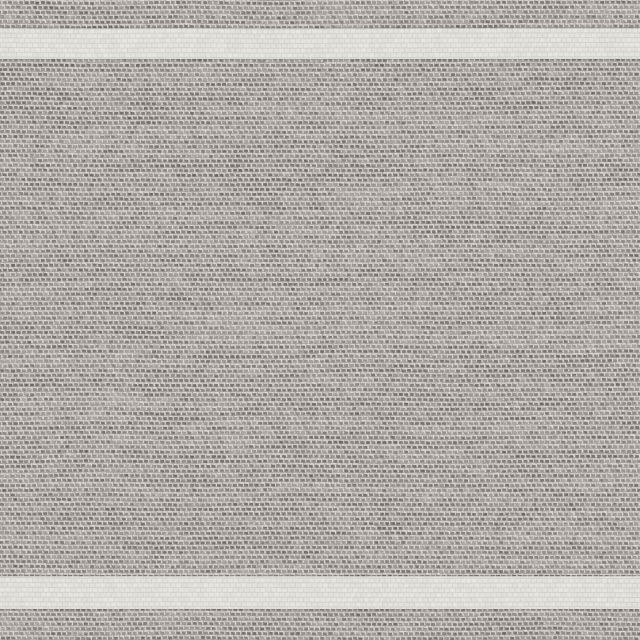
Write a three.js fragment shader that draws this texture.

```glsl
varying vec2 vUv;

const vec2 THREADS = vec2(118.0, 134.0);
const vec3 WEFT_DARK = vec3(0.445, 0.425, 0.405);
const vec3 WEFT_LIGHT = vec3(0.675, 0.656, 0.635);
const vec3 GROUND = vec3(0.690, 0.670, 0.648);
const vec3 WARP_LIGHT = vec3(0.835, 0.818, 0.795);
const vec3 STRIPE_LIGHT = vec3(0.895, 0.888, 0.866);
const vec3 STRIPE_GROOVE = vec3(0.830, 0.822, 0.798);

float hash(vec2 p) {
  vec3 q = fract(vec3(p.xyx) * 0.1031);
  q += dot(q, q.yzx + 33.33);
  return fract((q.x + q.y) * q.z);
}

float valueNoise(vec2 p) {
  vec2 cell = floor(p);
  vec2 f = fract(p);
  f = f * f * (3.0 - 2.0 * f);
  float low = mix(hash(cell), hash(cell + vec2(1.0, 0.0)), f.x);
  float high = mix(hash(cell + vec2(0.0, 1.0)), hash(cell + vec2(1.0)), f.x);
  return mix(low, high, f.y);
}

// Signed distance to a rounded box centred on the origin
float roundedBox(vec2 p, vec2 halfSize, float radius) {
  vec2 d = abs(p) - halfSize + radius;
  return length(max(d, 0.0)) + min(max(d.x, d.y), 0.0) - radius;
}

float segment(vec2 p, vec2 a, vec2 b) {
  vec2 along = b - a;
  float t = clamp(dot(p - a, along) / dot(along, along), 0.0, 1.0);
  return length(p - a - along * t);
}

float band(float y, float bottom, float top, float soft) {
  return smoothstep(bottom - soft, bottom + soft, y)
       * (1.0 - smoothstep(top - soft, top + soft, y));
}

// Weave coordinates with every second row shifted by half a thread
vec2 staggered(vec2 uv, vec2 threads) {
  vec2 p = uv * threads;
  p.x += 0.5 * mod(floor(p.y), 2.0);
  return p;
}

// Yarn shade: long streaks, separate picks and single stitches
float yarnShade(vec2 uv, vec2 stitch) {
  float broad = valueNoise(vec2(uv.x * 5.0, uv.y * 48.0) + 17.0);
  float pick = valueNoise(vec2(uv.x * 20.0 + 7.3 * stitch.y, stitch.y));
  float single = hash(stitch + 41.0);
  return 0.24 * broad + 0.34 * pick + 0.42 * single;
}

vec3 greyCloth(vec2 uv, vec2 threads) {
  vec2 p = staggered(uv, threads);
  vec2 stitch = floor(p);
  vec2 local = fract(p) - 0.5;
  vec2 jitter = vec2(hash(stitch + 3.0), hash(stitch + 57.0)) - 0.5;
  vec2 q = local + jitter * 0.10;

  // Grey weft float
  vec2 halfSize = vec2(0.35 + 0.08 * hash(stitch + 9.0), 0.32);
  float box = roundedBox(q + vec2(0.06, 0.08), halfSize, 0.24);
  float weft = 1.0 - smoothstep(-0.20, 0.18, box);
  float shade = smoothstep(0.05, 0.95, yarnShade(uv, stitch));
  vec3 color = mix(GROUND, mix(WEFT_DARK, WEFT_LIGHT, shade), weft);

  // Pale warp hooking over the top and down one side
  vec2 corner = vec2(0.36, 0.34);
  float over = segment(q, vec2(-0.24, 0.38), corner);
  float side = segment(q, corner, vec2(0.42, -0.20)) + 0.04;
  float hook = 1.0 - smoothstep(0.06, 0.27, min(over, side));
  float strength = 0.70 + 0.30 * hash(stitch + 73.0);
  return mix(color, WARP_LIGHT, hook * strength);
}

vec3 paleStripe(vec2 uv, vec2 threads) {
  vec2 p = staggered(uv, threads);
  vec2 local = fract(p) - 0.5;
  float thread = 1.0 - smoothstep(-0.12, 0.16, roundedBox(local, vec2(0.42, 0.37), 0.15));
  float tone = 0.985 + 0.03 * hash(floor(p) + 5.0);
  return mix(STRIPE_GROOVE, STRIPE_LIGHT, thread) * tone;
}

void main() {
  // Slightly uneven threads
  vec2 drift = vec2(valueNoise(vUv * 9.0), valueNoise(vUv * 7.0 + 31.0)) - 0.5;
  vec2 uv = vUv + 0.002 * drift;
  vec3 color = greyCloth(uv, THREADS);

  // Two pale stripes with a thin shadow along their edges
  float lower = band(vUv.y, 0.0485, 0.0995, 0.001);
  float upper = band(vUv.y, 0.9080, 0.9555, 0.001);
  float lowerRim = band(vUv.y, 0.0465, 0.1015, 0.001);
  float upperRim = band(vUv.y, 0.9060, 0.9575, 0.001);
  float stripe = lower + upper;
  color *= 1.0 - 0.10 * (lowerRim + upperRim - stripe);
  color = mix(color, paleStripe(uv, THREADS), stripe);

  // Fine fibre grain
  float grain = valueNoise(vUv * vec2(400.0, 460.0)) - 0.5;
  color += grain * mix(0.11, 0.025, stripe);

  gl_FragColor = vec4(color, 1.0);
}
```
